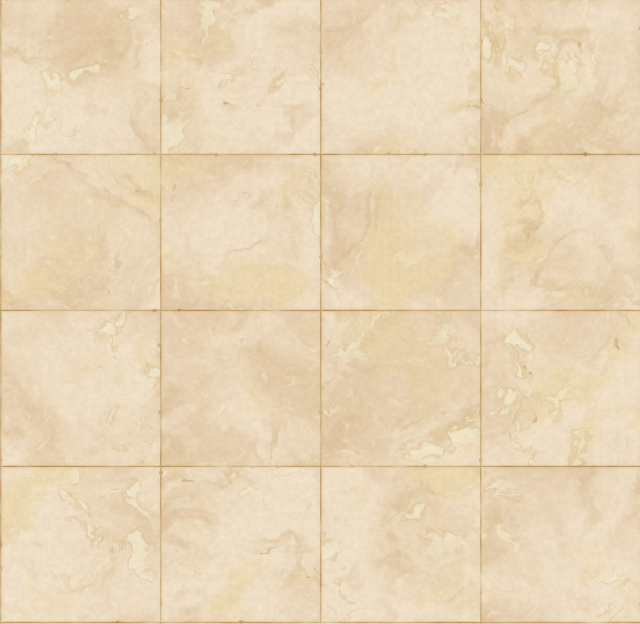
Give the GLSL for this texture, as a Shadertoy shader.

```glsl
// Polished travertine floor: a 4 x 4 grid of cream stone tiles with hairline joints.
// Every tile samples layered gradient noise at its own offset, angle and tone,
// giving clouds, golden stains, broken veins, chalky fills and small pits.

vec2 hash2(vec2 p) {
    p = vec2(dot(p, vec2(127.1, 311.7)), dot(p, vec2(269.5, 183.3)));
    return fract(sin(p) * 43758.5);
}

float corner(vec2 cell, vec2 offset) {
    float angle = 6.2832 * hash2(cell).x;
    return dot(vec2(cos(angle), sin(angle)), offset);
}

float gradientNoise(vec2 p) {
    vec2 i = floor(p), f = p - i;
    vec2 u = f * f * f * (f * (f * 6.0 - 15.0) + 10.0);
    vec2 e = vec2(1, 0);
    return mix(mix(corner(i, f), corner(i + e, f - e), u.x),
               mix(corner(i + e.yx, f - e.yx), corner(i + 1.0, f - 1.0), u.x), u.y);
}

float fbm(vec2 p) {
    float sum = 0.0, amplitude = 1.0;
    for (int i = 0; i < 5; i++) {
        sum += amplitude * gradientNoise(p);
        p = mat2(1.6, 1.2, -1.2, 1.6) * p + 3.7;
        amplitude *= 0.52;
    }
    return sum;
}

vec3 stone(vec2 p, vec2 tone, vec2 vary) {
    vec2 warp = vec2(fbm(p * 1.7 + 5.2), fbm(p * 1.7 + 11.3));
    vec2 q = p + 0.22 * warp;

    // Soft clouds between tan and cream
    float cloud = fbm(q * 1.5) + 0.35 * (tone.x - 0.5);
    vec3 color = mix(vec3(0.89, 0.795, 0.665), vec3(0.935, 0.872, 0.775),
                     smoothstep(-0.65, 0.4, cloud));

    // Golden and ochre stains
    float stain = fbm(q * vec2(1.5, 2.1) + 21.0) + 0.4 * (tone.y - 0.5);
    color = mix(color, vec3(0.915, 0.835, 0.665), 0.75 * smoothstep(0.05, 0.55, stain));
    float ochre = fbm(q * 2.6 + 33.0);
    color = mix(color, vec3(0.86, 0.745, 0.57), 0.65 * smoothstep(0.3, 0.8, ochre));

    // Veins that fade in and out
    float ridge = abs(fbm(q * vec2(0.9, 1.5) + 47.0));
    float veinMask = smoothstep(-0.05, 0.4, gradientNoise(p * 2.2 + 8.0) + 0.4 * (vary.x - 0.5));
    color = mix(color, vec3(0.85, 0.74, 0.58), 0.55 * veinMask * (1.0 - smoothstep(0.0, 0.13, ridge)));

    // Chalky fills with stained rims, gathered in clusters
    float cluster = smoothstep(0.0, 0.35, gradientNoise(q * 1.8 + 60.0) + 0.35 * (vary.y - 0.5));
    float chalk = fbm(q * 5.0 + 71.0);
    float rim = smoothstep(0.12, 0.24, chalk) * (1.0 - smoothstep(0.26, 0.4, chalk));
    color = mix(color, vec3(0.86, 0.76, 0.56), 0.5 * cluster * rim);
    color = mix(color, vec3(0.935, 0.9, 0.79), 0.8 * cluster * smoothstep(0.26, 0.42, chalk));

    // Sparse pale flecks and brown pits
    float fleck = gradientNoise(p * 15.0 + 4.0 * warp);
    color = mix(color, vec3(0.94, 0.89, 0.75), 0.5 * smoothstep(0.3, 0.5, fleck));
    float pit = smoothstep(0.4, 0.6, -fleck) * smoothstep(0.1, 0.4, ochre);
    return mix(color, vec3(0.75, 0.61, 0.41), 0.6 * pit);
}

void mainImage(out vec4 fragColor, in vec2 fragCoord) {
    // Tile grid, with joints set just inside the lower left edges
    vec2 grid = 4.0 * fragCoord / iResolution.xy - vec2(0.005, 0.01);
    vec2 id = floor(grid);
    vec2 tone = hash2(id + 7.0), vary = hash2(id + 19.0);

    // Each tile is cut from another part of the slab
    float angle = 6.2832 * vary.y;
    mat2 turn = mat2(cos(angle), sin(angle), -sin(angle), cos(angle));
    vec3 color = stone(turn * (grid - id - 0.5) + 20.0 * tone, tone, vary);

    // Fine mineral grain
    color += 0.025 * gradientNoise(grid * 38.0) + 0.02 * gradientNoise(grid * 17.0);

    // Hairline joints, uneven in strength and widened by small chips
    vec2 jointDist = abs(fract(grid + 0.5) - 0.5);
    vec2 pixel = 4.0 / iResolution.xy;
    float chip = smoothstep(0.32, 0.55, gradientNoise(grid * 13.0 + 3.0));
    vec2 halfWidth = vec2(0.0045 + 0.009 * chip);
    vec2 cover = clamp((halfWidth - jointDist) / pixel + 0.5, 0.0, 1.0);
    float wear = clamp(0.62 + 0.6 * gradientNoise(grid * 2.3) + 0.5 * gradientNoise(grid * 9.0), 0.2, 0.95);
    float line = max(cover.x * 0.85, cover.y) * wear;
    float d = min(jointDist.x, jointDist.y);
    color = mix(color, vec3(0.84, 0.72, 0.52), 0.22 * wear * (1.0 - smoothstep(0.0, 0.035, d)));
    color = mix(color, vec3(0.71, 0.56, 0.34), line);

    fragColor = vec4(color, 1.0);
}
```
